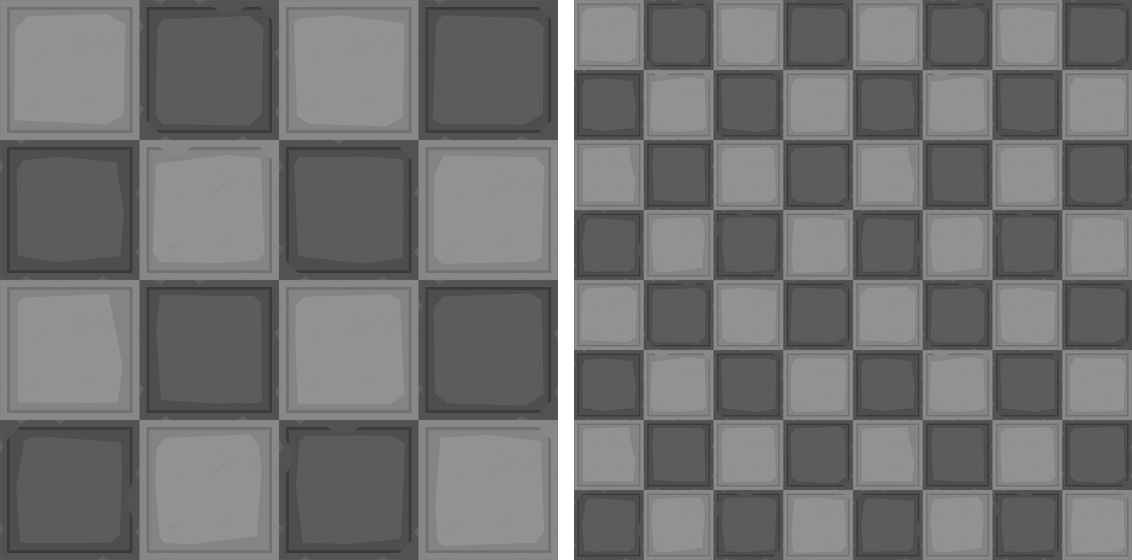
Left, the tile; right, the same tile 2 across and 2 down.
Give the GLSL for this pattern, as a Shadertoy shader.

```glsl
float hash(vec3 p) {
    p = fract(p * vec3(0.1031, 0.1030, 0.0973) + 0.137);
    p += dot(p, p.yzx + 33.33);
    return fract((p.x + p.y) * p.z);
}

// Coverage of the region where d is negative
float fill(float d, float px) {
    return smoothstep(px, -px, d);
}

// Faint slanted strokes, the same on every tile
float scratches(vec2 p, float px) {
    float marks = 0.0;
    for (int i = 0; i < 9; i++) {
        float id = float(i);
        vec2 centre = 0.68 * vec2(hash(vec3(id, 3, 71)), hash(vec3(id, 8, 45))) - 0.34;
        vec2 q = mat2(0.83, -0.56, 0.56, 0.83) * (p - centre);
        float size = 0.03 + 0.06 * hash(vec3(id, 5, 19));
        marks = max(marks, fill(abs(q.x) * 0.22 + abs(q.y) - size * 0.22, px));
    }
    return marks;
}

void mainImage(out vec4 fragColor, in vec2 fragCoord) {
    vec2 grid = 4.0 * fragCoord / iResolution.xy;
    vec2 cell = mod(floor(grid), 4.0);
    vec2 p = fract(grid) - 0.5;
    float px = 2.4 / min(iResolution.x, iResolution.y);

    // Checker tone, blended across tile borders: 0 dark, 1 light
    vec2 border = clamp((0.5 - abs(p)) / px, 0.0, 1.0);
    float parity = mod(cell.x + cell.y, 2.0) * 2.0 - 1.0;
    float light = 0.5 + 0.5 * parity * border.x * border.y;

    // Worn slab, broken rim and flecks, built side by side
    vec2 fleckSpots[4] = vec2[4](vec2(0.12, -0.3), vec2(0.07, 0.35),
                                 vec2(-0.31, 0.28), vec2(-0.31, 0.24));
    float slab = -1.0, chip = 1.0, fleck = 1.0;
    vec2 q = p;
    for (int k = 0; k < 4; k++) {
        vec3 seed = vec3(cell * 7.0 + 2.0, float(k) * 11.0);
        float tilt = 0.09 * (hash(seed + 1.0) - 0.5);
        float bend = max(0.0, 0.36 * hash(seed + 2.0) - 0.2);
        float peak = 0.3 * (hash(seed + 3.0) - 0.5);
        float side = q.x - 0.395 + 0.022 * hash(seed + 4.0)
                   + tilt * q.y + bend * abs(q.y - peak);
        float angle = mix(0.4, 1.17, hash(seed + 5.0));
        vec2 normal = vec2(cos(angle), sin(angle));
        float corner = dot(q - 0.385, normal) + 0.015 + 0.055 * hash(seed + 6.0);
        slab = max(slab, max(side, corner));

        // Occasional bite from a side or a corner
        float along = abs(q.y - 0.6 * (hash(seed + 7.0) - 0.5));
        float bite = 0.4 - q.x + 0.55 * max(along - 0.03, 0.0);
        if (hash(seed + 8.0) < 0.12) chip = min(chip, bite);
        if (hash(seed + 9.0) < 0.08) chip = min(chip, (0.81 - q.x - q.y) * 0.7);

        // Small triangles resting on the tile border
        for (int j = 0; j < 2; j++) {
            float away = abs(q.y - fleckSpots[k][j]);
            float triangle = 0.8 * (0.5 - q.x) + 0.6 * away - 0.026;
            if (hash(seed + 20.0 + float(j)) < 0.75) fleck = min(fleck, triangle);
        }
        q = vec2(q.y, -q.x);
    }

    // Rim, engraved square line, chips, slab
    float square = max(abs(p.x), abs(p.y)) - 0.44;
    float rim = mix(0.32, 0.535, light);
    float shade = mix(rim, mix(0.305, 0.518, light), fill(square, px));
    shade = mix(shade, mix(0.23, 0.44, light), fill(abs(square) - 0.0098, px));
    shade = mix(shade, rim, fill(chip, px));
    shade = mix(shade, mix(0.361, 0.572, light), fill(slab, px));
    shade = mix(shade, mix(0.375, 0.522, light), fill(fleck, px));
    shade -= mix(0.002, 0.012, light) * scratches(p, px);

    fragColor = vec4(vec3(shade), 1.0);
}
```
